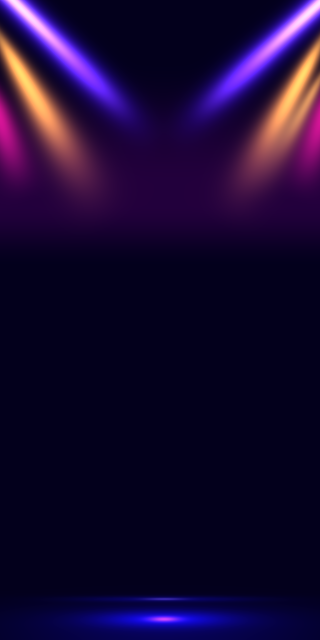
Reproduce this background procedurally as a WebGL 1 fragment shader.

```glsl
precision highp float;
// Dark stage with violet, amber and magenta spotlights, drifting sparks and a blue floor glow.

uniform vec2 u_resolution;

#define NIGHT vec3(0.010, 0.000, 0.110)
#define HAZE vec3(0.125, 0.000, 0.125)
#define BLUE vec3(0.190, 0.040, 0.900)
#define VIOLET vec3(0.520, 0.260, 0.750)
#define AMBER vec3(0.860, 0.470, 0.200)
#define GOLD vec3(0.450, 0.400, 0.160)
#define MAGENTA vec3(0.850, 0.080, 0.520)
#define FLOOR_BLUE vec3(0.060, 0.030, 0.950)
#define SPARK_CELL 0.062
#define SPARK_AMOUNT 0.55

float hash(vec2 p) {
  vec3 q = fract(vec3(p.xyx) * 0.1031);
  q += dot(q, q.yzx + 33.33);
  return fract((q.x + q.y) * q.z);
}

vec3 screenBlend(vec3 base, vec3 light) {
  return 1.0 - (1.0 - base) * (1.0 - clamp(light, 0.0, 1.0));
}

float gauss(float x) {
  return exp(-x * x);
}

// x: position along the beam from 0 to 1, y: offset in beam widths
vec2 beamSpace(vec2 p, vec2 a, vec2 b, float startWidth, float endWidth) {
  vec2 axis = b - a;
  vec2 q = p - a;
  float t = dot(q, axis) / dot(axis, axis);
  float side = (axis.x * q.y - axis.y * q.x) / length(axis);
  return vec2(t, side / mix(startWidth, endWidth, clamp(t, 0.0, 1.0)));
}

// Blue edge, violet core, white near the lamp
vec3 violetBeam(vec2 p, vec2 a, vec2 b) {
  vec2 s = beamSpace(p, a, b, 0.043, 0.056);
  float fade = 1.0 - smoothstep(0.42, 1.02, s.x);
  float core = gauss(s.y * 1.7) * (1.0 - smoothstep(0.35, 0.85, s.x));
  float lamp = gauss(s.y * 2.5) * (1.0 - smoothstep(0.08, 0.52, s.x));
  return BLUE * gauss(s.y) * fade + VIOLET * core + vec3(0.5, 0.6, 0.3) * lamp;
}

// Brown edge, golden core, fading softly at the far end
vec3 amberBeam(vec2 p, vec2 a, vec2 b, float width) {
  vec2 s = beamSpace(p, a, b, width * 0.3, width * 1.45);
  float fade = smoothstep(-0.1, 0.25, s.x) * (1.0 - smoothstep(0.4, 1.05, s.x));
  float core = gauss(s.y * 1.5) * (1.0 - smoothstep(0.25, 0.75, s.x));
  float far = smoothstep(0.4, 0.95, s.x);
  return mix(AMBER, vec3(0.62, 0.30, 0.22), far) * gauss(s.y) * fade + GOLD * core * fade;
}

vec3 magentaBeam(vec2 p, vec2 a, vec2 b) {
  vec2 s = beamSpace(p, a, b, 0.025, 0.065);
  float fade = smoothstep(0.0, 0.35, s.x) * (1.0 - smoothstep(0.35, 1.0, s.x));
  return MAGENTA * gauss(s.y) * fade;
}

// Scattered glowing dots, brighter towards the sides
vec3 sparks(vec2 p) {
  vec3 light = vec3(0.0);
  float band = smoothstep(1.2, 1.32, p.y) * (1.0 - smoothstep(1.7, 1.84, p.y));
  float side = smoothstep(0.08, 0.36, abs(p.x - 0.5));
  for (int i = 0; i < 2; i++) {
    float layer = float(i);
    vec2 grid = p / SPARK_CELL + layer * vec2(17.37, 9.61);
    vec2 cell = floor(grid);
    vec2 center = 0.2 + 0.6 * vec2(hash(cell + 3.1), hash(cell + 41.7));
    float size = hash(cell + 73.3);
    float radius = mix(0.0022, 0.0062, size * size * side);
    float d = length(grid - center) * SPARK_CELL;
    float dot0 = gauss(d / radius) + 0.18 * gauss(d / (radius * 2.2));
    float present = step(hash(cell + 11.9), SPARK_AMOUNT);
    vec3 tint = mix(vec3(0.60, 0.14, 0.30), vec3(1.0, 0.55, 0.25), side);
    light += tint * dot0 * present * mix(0.45, 0.95, size * side);
  }
  return light * band;
}

// Flat pools of light on the floor
vec3 floorGlow(vec2 p) {
  vec2 q = p - vec2(0.513, 0.065);
  float wash = gauss(q.x / 0.48) * smoothstep(0.17, 0.09, p.y + 0.0) * 0.0;
  wash = gauss(q.x / 0.5) * (1.0 - smoothstep(0.04, 0.16, p.y));
  float pool = exp(-length(q / vec2(0.135, 0.020)));
  float disc = gauss(length(q / vec2(0.20, 0.024)));
  float hot = gauss(length(q / vec2(0.045, 0.008)));
  float streak = gauss(q.x / 0.26) * gauss((p.y - 0.128) / 0.009);
  float glint = gauss(q.x / 0.06) * gauss((p.y - 0.128) / 0.004);
  return FLOOR_BLUE * (0.24 * wash + 0.45 * pool + 0.55 * disc + 0.3 * streak)
       + vec3(0.75, 0.25, 0.3) * hot + vec3(0.2, 0.15, 0.3) * glint;
}

void main() {
  // Canvas units: x from 0 to 1, y from 0 to 2
  vec2 p = gl_FragCoord.xy / u_resolution * vec2(1.0, 2.0);

  // Backdrop and purple haze
  float haze = smoothstep(1.16, 1.36, p.y) * (1.0 - smoothstep(1.42, 1.82, p.y));
  vec3 color = NIGHT + HAZE * haze;

  // Spotlights
  color = screenBlend(color, magentaBeam(p, vec2(-0.06, 1.80), vec2(0.09, 1.36)));
  color = screenBlend(color, magentaBeam(p, vec2(1.06, 1.80), vec2(0.92, 1.36)));
  color = screenBlend(color, amberBeam(p, vec2(-0.03, 1.93), vec2(0.34, 1.31), 0.060));
  color = screenBlend(color, amberBeam(p, vec2(1.03, 1.92), vec2(0.70, 1.31), 0.052));
  color = screenBlend(color, 0.65 * amberBeam(p, vec2(1.03, 1.81), vec2(0.80, 1.38), 0.036));
  color = screenBlend(color, violetBeam(p, vec2(0.02, 2.02), vec2(0.51, 1.53)));
  color = screenBlend(color, violetBeam(p, vec2(1.02, 2.01), vec2(0.51, 1.54)));

  // Sparks and floor
  color = screenBlend(color, sparks(p));
  color = screenBlend(color, floorGlow(p));

  gl_FragColor = vec4(color, 1.0);
}
```
